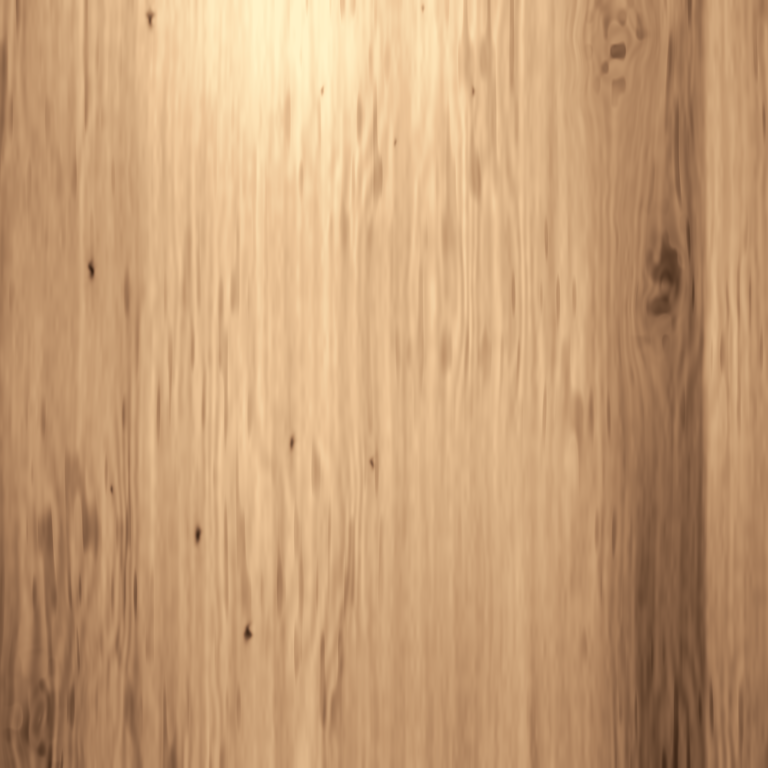
This texture is drawn by a WebGL 1 fragment shader. Its source:

```glsl
precision highp float;
// Warm vertical-grained oak boards with knots, lit softly from above.
uniform vec2 u_resolution;

// Wood tones, dark to light
const vec3 KNOT  = vec3(0.23, 0.14, 0.08);
const vec3 UMBER = vec3(0.53, 0.38, 0.27);
const vec3 BROWN = vec3(0.66, 0.49, 0.35);
const vec3 TAN   = vec3(0.76, 0.59, 0.43);
const vec3 HONEY = vec3(0.84, 0.68, 0.51);
const vec3 SAND  = vec3(0.93, 0.77, 0.59);
const vec3 CREAM = vec3(0.99, 0.88, 0.70);
const vec3 GLOW  = vec3(1.00, 0.95, 0.78);

// Tone is counted in steps along the colours: 0 = UMBER ... 5 = CREAM
const float BASE_TONE = 3.85;
const float SIDE_FALLOFF = 12.5;
const float FLOOR_SHADE = 1.5;
const float LAMP_GAIN = 1.9;
const vec2 LAMP_POS = vec2(0.38, 1.0);
const vec2 LAMP_SIZE = vec2(0.26, 0.20);
const float LEFT_SEAM = 0.268;
const float RIGHT_SEAM = 0.918;
const float STREAK_GAIN = 0.85;
const float FIGURE_GAIN = 0.36;
const float FLECK_GAIN = 1.1;
const float PORE_GAIN = 0.70;
const vec2 KNOT_SIZE = vec2(0.026, 0.062);
const vec2 PIN_SIZE = vec2(0.0040, 0.011);

float hash(vec2 p) {
  vec3 q = fract(p.xyx * 0.1031);
  q += dot(q, q.yzx + 33.33);
  return fract((q.x + q.y) * q.z);
}

float noise(vec2 p) {
  vec2 i = floor(p), f = fract(p);
  f = f * f * (3.0 - 2.0 * f);
  return mix(mix(hash(i), hash(i + vec2(1.0, 0.0)), f.x),
             mix(hash(i + vec2(0.0, 1.0)), hash(i + 1.0), f.x), f.y);
}

vec3 woodColour(float t) {
  vec3 c = mix(KNOT, UMBER, clamp(t * 0.4 + 1.0, 0.0, 1.0));
  c = mix(c, BROWN, clamp(t, 0.0, 1.0));
  c = mix(c, TAN, clamp(t - 1.0, 0.0, 1.0));
  c = mix(c, HONEY, clamp(t - 2.0, 0.0, 1.0));
  c = mix(c, SAND, clamp(t - 3.0, 0.0, 1.0));
  c = mix(c, CREAM, clamp(t - 4.0, 0.0, 1.0));
  return mix(c, GLOW, clamp(t - 5.0, 0.0, 1.0));
}

// Lamp, falloff and board-to-board differences
float lighting(vec2 p) {
  float side = p.x - 0.43;
  vec2 lamp = (p - LAMP_POS) / LAMP_SIZE;
  float t = BASE_TONE - SIDE_FALLOFF * side * side;
  t -= FLOOR_SHADE * (1.0 - smoothstep(0.0, 0.55, p.y));
  t += LAMP_GAIN * exp(-dot(lamp, lamp));
  t -= 0.4 * (1.0 - smoothstep(LEFT_SEAM - 0.003, LEFT_SEAM + 0.003, p.x));
  float lastBoard = smoothstep(RIGHT_SEAM - 0.006, RIGHT_SEAM + 0.006, p.x);
  float darkBoard = smoothstep(0.76, 0.85, p.x) * (1.0 - lastBoard);
  t -= darkBoard * (0.75 - 0.6 * smoothstep(0.45, 0.95, p.y));
  t += 0.5 * darkBoard * (1.0 - smoothstep(0.0, 0.4, p.y));
  return t + 1.6 * lastBoard;
}

// Large knots: bend the grain coordinate and return their darkness
float largeKnots(vec2 p, inout float grainX) {
  float shade = 0.0;
  for (int k = 0; k < 3; k++) {
    float i = float(k);
    vec2 centre = vec2(fract(0.80 + 0.0625 * i * i), 0.94 - 0.31 * i * sqrt(i));
    vec2 d = (p - centre) / KNOT_SIZE;
    d.x += 0.9 * (noise(p * vec2(24.0, 22.0) + i * 7.0) - 0.5);
    float r = length(d);
    grainX -= 0.75 * (p.x - centre.x) * exp(-0.35 * r * r);
    float rings = 0.6 + 0.3 * sin(r * 13.0 + 7.0 * noise(p * vec2(70.0, 35.0)));
    float core = smoothstep(0.5, 0.8, noise(p * vec2(90.0, 45.0) + i));
    shade += exp(-0.9 * r * r) * (1.0 * rings + 1.8 * core);
  }
  return shade;
}

// Pin knots: small dark dots, each with a faint vertical trail
float pinKnots(vec2 p) {
  float shade = 0.0;
  for (int k = 0; k < 11; k++) {
    float i = float(k);
    vec2 centre = vec2(0.08 + 0.052 * (i + hash(vec2(i, 3.0))), hash(vec2(i, 17.0)));
    float size = mix(0.4, 1.1, hash(vec2(i, 29.0)));
    vec2 d = (p - centre) / (PIN_SIZE * size);
    d.x += 1.2 * (noise(p * 110.0) - 0.5);
    shade += 4.5 * size * exp(-dot(d, d));
    d *= vec2(0.5, 0.22);
    shade += 0.8 * size * exp(-dot(d, d));
  }
  return shade;
}

// Streaks, arched figure, dark flecks and fine pores
float grain(vec2 p, float x) {
  x += 0.006 * (noise(vec2(x * 14.0, p.y * 5.0)) - 0.5);
  float t = STREAK_GAIN * (noise(vec2(x * 30.0, p.y * 0.8)) - 0.5);
  t += STREAK_GAIN * (noise(vec2(x * 85.0 + 9.0, p.y * 1.6)) - 0.5);
  float field = x * 48.0 + 3.6 * noise(vec2(x * 27.0, p.y * 3.2 + 4.0));
  field += 0.5 * noise(vec2(x * 60.0, p.y * 16.0));
  float mask = smoothstep(0.40, 0.80, noise(vec2(x * 17.0 + 5.0, p.y * 3.5)));
  t += FIGURE_GAIN * mask * sin(6.2832 * field);
  float fleck = smoothstep(0.62, 0.95, noise(vec2(x * 135.0, p.y * 13.0 + 21.0)));
  t -= FLECK_GAIN * fleck * (0.25 + mask);
  t += PORE_GAIN * (noise(vec2(x * 190.0, p.y * 4.0)) - 0.5);
  return t + 0.6 * PORE_GAIN * (noise(vec2(x * 260.0, p.y * 45.0)) - 0.5);
}

void main() {
  vec2 p = gl_FragCoord.xy / u_resolution;
  float grainX = p.x;
  float knots = largeKnots(p, grainX) + pinKnots(p);
  float tone = lighting(p) + grain(p, grainX) - knots;
  gl_FragColor = vec4(woodColour(tone), 1.0);
}
```
